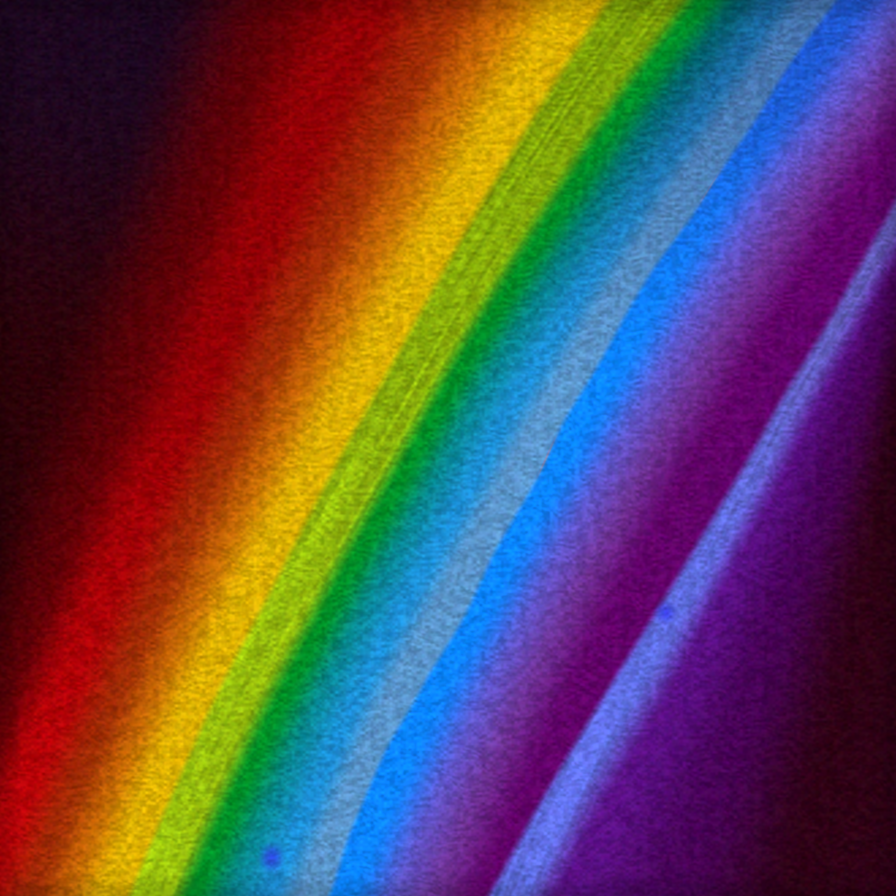
Write a Shadertoy shader that draws this background.

```glsl
// A curved spectrum of painted light crossing a dark woven cloth diagonally.
// Colours follow the signed horizontal distance from one quadratic curve;
// a pale streak, brushed fibres and fine cloth grain are layered over it.

float hash(vec2 p) {
    return fract(sin(dot(p, vec2(127.1, 311.7))) * 43758.5453);
}

float noise(vec2 p) {
    vec2 i = floor(p), f = fract(p);
    f = f * f * (3.0 - 2.0 * f);
    return mix(mix(hash(i), hash(i + vec2(1, 0)), f.x),
               mix(hash(i + vec2(0, 1)), hash(i + vec2(1, 1)), f.x), f.y);
}

// Moves on to the next colour as x goes from a to b.
vec3 blend(vec3 color, vec3 next, float a, float b, float x) {
    return mix(color, next, smoothstep(a, b, x));
}

// Red, orange and yellow, fading into darkness on the left.
vec3 warmBands(float d, float y) {
    vec3 dark = mix(vec3(0.18, 0.005, 0.03), vec3(0.11, 0.025, 0.12), smoothstep(0.55, 0.95, y));
    vec3 red = mix(vec3(0.73, 0.01, 0.03), vec3(0.57, 0.0, 0.02), smoothstep(0.0, 0.7, y));
    vec3 c = blend(dark, vec3(0.36, 0.0, 0.025), -0.40, -0.305, d);
    c = blend(c, red, -0.315, -0.25, d);
    c = blend(c, vec3(0.62, 0.17, 0.02), -0.235, -0.175, d);
    c = blend(c, vec3(0.76, 0.39, 0.02), -0.18, -0.13, d);
    return blend(c, vec3(0.86, 0.69, 0.01), -0.14, -0.085, d);
}

// Green through blue and violet to magenta on the right.
vec3 coolBands(float d, float y, float wobble) {
    float top = smoothstep(0.55, 1.0, y);
    vec3 teal = mix(vec3(0.03, 0.53, 0.57), vec3(0.01, 0.37, 0.42), top);
    vec3 sky = mix(vec3(0.11, 0.56, 0.84), vec3(0.10, 0.40, 0.62), top);
    vec3 haze = mix(vec3(0.35, 0.58, 0.79), vec3(0.27, 0.45, 0.68), top);
    vec3 azure = mix(vec3(0.04, 0.52, 1.0), vec3(0.12, 0.34, 0.82), top);
    vec3 c = blend(vec3(0.0, 0.56, 0.15), teal, 0.02, 0.065, d);
    c = blend(c, sky, 0.055, 0.105, d);
    c = blend(c, haze, 0.105, 0.14, d);
    c = blend(c, azure, 0.164, 0.174, d + wobble);
    c = blend(c, vec3(0.37, 0.34, 0.80), 0.193, 0.25, d);
    c = blend(c, vec3(0.43, 0.20, 0.59), 0.235, 0.295, d);
    return blend(c, vec3(0.38, 0.01, 0.41), 0.28, 0.345, d);
}

void mainImage(out vec4 fragColor, in vec2 fragCoord) {
    vec2 uv = fragCoord / iResolution.xy;
    float y = uv.y;

    // Distance from the curve between lime and green; warm bands fan out upward.
    float d = uv.x - (0.195 + 0.426 * y + 0.141 * y * y);
    d += 0.006 * (noise(uv * 9.0) - 0.5);
    float warm = d / (0.92 + 0.55 * y * y);
    float wobble = 0.014 * (noise(vec2(y * 13.0, 4.0)) - 0.5);

    // Lime ribbon with fibres running along its length
    float fibres = noise(vec2(d * 210.0, y * 7.0));
    vec3 lime = mix(vec3(0.60, 0.75, 0.05), vec3(0.50, 0.64, 0.03), smoothstep(0.3, 1.0, y));
    lime *= 0.88 + 0.22 * fibres;
    vec3 color = blend(warmBands(warm, y), lime, -0.063, -0.050, warm);
    color = mix(color, coolBands(d, y, wobble), smoothstep(-0.010, 0.018, d));

    // Shadow beyond the streak, narrowing upward
    float s = d - (0.378 + 0.15 * y - 0.155 * y * y);
    float q = s / max(1.0 - 1.1 * y, 0.25);
    color = blend(color, vec3(0.35, 0.06, 0.52), 0.0, 0.05, q);
    color = blend(color, vec3(0.28, 0.01, 0.34), 0.06, 0.18, q);
    color = blend(color, vec3(0.18, 0.005, 0.08), 0.17, 0.32, q);

    // Pale streak: crisp on the left, soft on the right
    float w = mix(0.030, 0.011, smoothstep(0.0, 0.75, y));
    float streak = smoothstep(-w - 0.006, -w + 0.008, s) * (1.0 - smoothstep(0.2 * w, w + 0.022, s));
    vec3 streakColor = mix(vec3(0.37, 0.45, 0.91), vec3(0.40, 0.38, 0.76), smoothstep(0.3, 0.75, y));
    color = mix(color, streakColor * (0.90 + 0.2 * fibres), 0.95 * streak);

    // Warm creases on the edge of the haze
    float crease = 1.0 - smoothstep(0.0, 0.0025, abs(d + wobble - 0.168));
    crease *= smoothstep(0.035, 0.0, abs(y - 0.49)) + 0.6 * smoothstep(0.03, 0.0, abs(y - 0.79));
    color = mix(color, vec3(0.60, 0.50, 0.62), 0.6 * crease);

    // Two small violet-blue stains
    float stain = smoothstep(0.017, 0.0, length((uv - vec2(0.303, 0.043)) * vec2(1.0, 0.8)));
    stain += smoothstep(0.016, 0.0, length(uv - vec2(0.743, 0.316)));
    color = mix(color, vec3(0.20, 0.22, 0.92), 0.75 * stain);

    // Cloth grain: slightly wide threads plus coloured specks
    vec2 weave = uv * vec2(170.0, 290.0) + 2.0 * noise(uv * 40.0);
    float grain = noise(weave) + 0.6 * noise(uv * 330.0 + 17.0) - 0.8;
    vec3 specks = vec3(noise(uv * 250.0), noise(uv * 250.0 + 31.0), noise(uv * 250.0 + 67.0)) - 0.5;
    color *= 1.0 + 0.20 * grain;
    color += 0.035 * specks + 0.02 * grain;

    // Faint darkening at the canvas border
    vec2 border = min(uv, 1.0 - uv);
    color *= 0.85 + 0.15 * smoothstep(0.0, 0.03, min(border.x, border.y));
    fragColor = vec4(clamp(color, 0.0, 1.0), 1.0);
}
```
